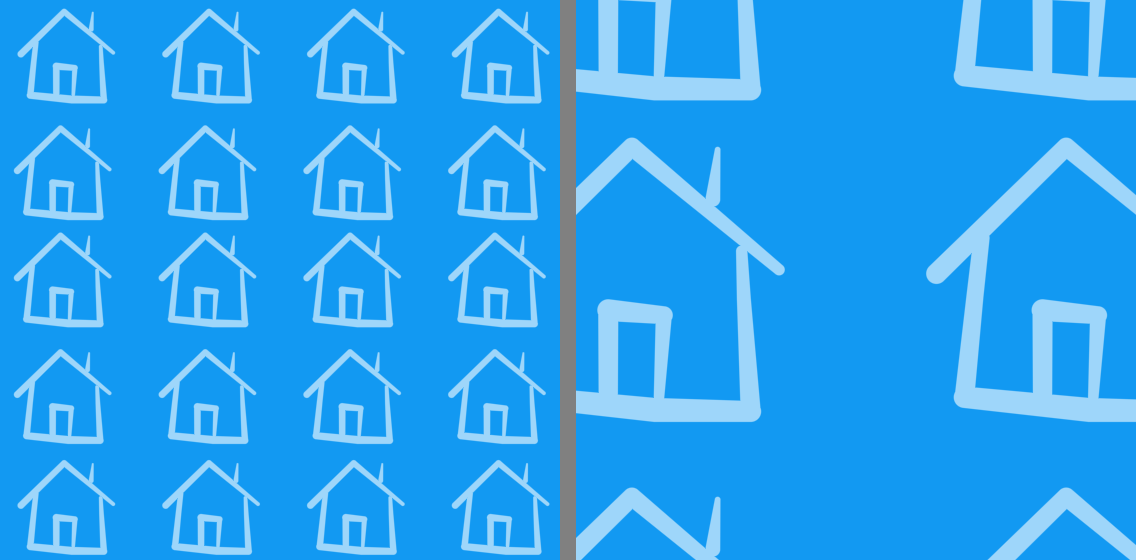
Left, the full canvas; right, a detail of the centre.
Reproduce this pattern procedurally as a WebGL 1 fragment shader.

```glsl
precision mediump float;

// Pale hand-drawn houses on bright blue, four across and five down.
// Each house is a union of tapered round-ended strokes; row spacing follows
// a four-row cycle whose first row is nudged to the right.

uniform vec2 u_resolution;

const vec3 SKY_BLUE = vec3(0.07, 0.60, 0.95);
const vec3 PALE_BLUE = vec3(0.62, 0.84, 0.98);

const float HOUSE_SCALE = 0.1302;    // canvas length of one house unit
const float COLUMN_PITCH = 0.2585;
const float FIRST_COLUMN = 0.1081;
const float ROW_NUDGE = 0.0065;
const float FIRST_ROW = 0.0145;
const float CYCLE_PITCH = 0.806;
const float PAIR_PITCH = 0.3997;
const float ROW_PITCH = 0.2083;
const float ROW_MARGIN = 0.01;

// Distance to a stroke whose radius runs from ra at a to rb at b.
float stroke(vec2 p, vec2 a, vec2 b, float ra, float rb) {
  vec2 ab = b - a;
  float t = clamp(dot(p - a, ab) / dot(ab, ab), 0.0, 1.0);
  return length(p - a - ab * t) - mix(ra, rb, t);
}

float roof(vec2 p) {
  vec2 ridge = vec2(0.0, 0.05);
  float left = stroke(p, ridge, vec2(-0.593, 0.63), 0.042, 0.047);
  float right = stroke(p, ridge, vec2(0.673, 0.612), 0.042, 0.026);
  float chimney = stroke(p, vec2(0.392, 0.063), vec2(0.37, 0.29), 0.013, 0.034);
  return min(min(left, right), chimney);
}

float walls(vec2 p) {
  vec2 leftBend = vec2(-0.417, 0.733);
  vec2 leftFoot = vec2(-0.465, 1.195);
  vec2 rightBend = vec2(0.512, 0.747);
  vec2 rightFoot = vec2(0.543, 1.26);
  vec2 floorBend = vec2(0.105, 1.253);
  float left = min(stroke(p, vec2(-0.387, 0.467), leftBend, 0.037, 0.039),
                   stroke(p, leftBend, leftFoot, 0.039, 0.045));
  float right = min(stroke(p, vec2(0.502, 0.527), rightBend, 0.026, 0.032),
                    stroke(p, rightBend, rightFoot, 0.032, 0.046));
  float ground = min(stroke(p, leftFoot, floorBend, 0.049, 0.055),
                     stroke(p, floorBend, rightFoot, 0.055, 0.048));
  return min(min(left, right), ground);
}

float door(vec2 p) {
  vec2 leftTop = vec2(-0.108, 0.797);
  vec2 rightTop = vec2(0.146, 0.82);
  float left = stroke(p, leftTop, vec2(-0.108, 1.22), 0.046, 0.044);
  float lintel = stroke(p, leftTop, rightTop, 0.05, 0.041);
  float right = stroke(p, rightTop, vec2(0.122, 1.23), 0.037, 0.023);
  return min(min(left, lintel), right);
}

float house(vec2 p) {
  return min(min(roof(p), walls(p)), door(p));
}

// Ridge position of a row's first house, measured from the top left.
vec2 rowOrigin(float row) {
  float step4 = mod(row, 4.0);
  float nudge = step4 < 0.5 ? ROW_NUDGE : 0.0;
  float top = FIRST_ROW + floor(row / 4.0) * CYCLE_PITCH
            + floor(step4 / 2.0) * PAIR_PITCH + mod(step4, 2.0) * ROW_PITCH;
  return vec2(FIRST_COLUMN + nudge, top);
}

// Offset from the ridge of the house that owns this point, in house units.
vec2 houseSpace(vec2 p) {
  vec2 origin = rowOrigin(0.0);
  for (int i = 1; i < 5; i++) {
    vec2 candidate = rowOrigin(float(i));
    if (p.y > candidate.y - ROW_MARGIN) origin = candidate;
  }
  vec2 local = p - origin;
  local.x = (fract(local.x / COLUMN_PITCH + 0.5) - 0.5) * COLUMN_PITCH;
  return local / HOUSE_SCALE;
}

void main() {
  vec2 p = gl_FragCoord.xy / u_resolution;
  p.y = 1.0 - p.y;

  float d = house(houseSpace(p)) * HOUSE_SCALE;
  float edge = 0.8 / min(u_resolution.x, u_resolution.y);
  float ink = 1.0 - smoothstep(-edge, edge, d);

  gl_FragColor = vec4(mix(SKY_BLUE, PALE_BLUE, ink), 1.0);
}
```
